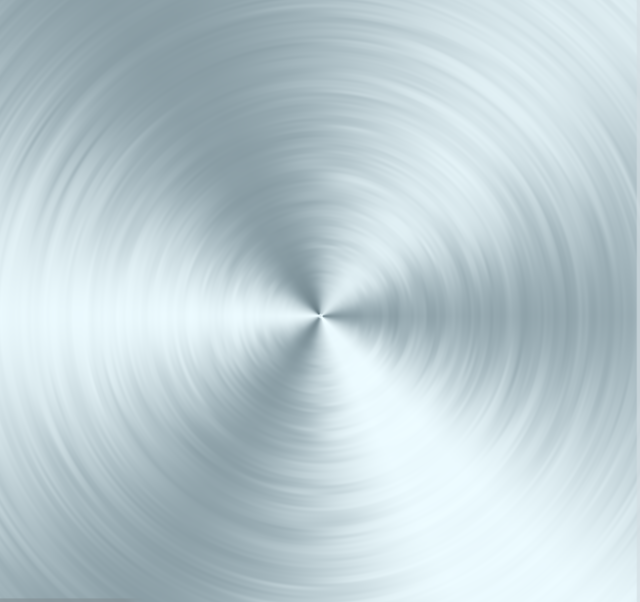
Reproduce this texture procedurally as a WebGL 1 fragment shader.

```glsl
precision highp float;
// Circular brushed steel disc with conical highlights and fine turned grooves.
uniform vec2 u_resolution;

const float TAU = 6.2831853;

float hash(vec2 cell) {
  vec3 q = fract(vec3(cell.xyx) * 0.1031);
  q += dot(q, q.yzx + 33.33);
  return fract((q.x + q.y) * q.z);
}

// Value noise over radius (x) and turn (y), repeating after a whole turn.
float ringNoise(float radius, float turn, float rings, float arcs) {
  vec2 p = vec2(radius * rings, turn * arcs);
  vec2 cell = floor(p);
  vec2 f = fract(p);
  f = f * f * (3.0 - 2.0 * f);
  float next = mod(cell.y + 1.0, arcs);
  cell.y = mod(cell.y, arcs);
  float inner = mix(hash(cell), hash(vec2(cell.x, next)), f.y);
  float outer = mix(hash(cell + vec2(1.0, 0.0)), hash(vec2(cell.x + 1.0, next)), f.y);
  return mix(inner, outer, f.x) - 0.5;
}

// Moves a level towards a target between two angles in degrees.
float sweep(float level, float angle, float from, float to, float target) {
  float t = clamp((angle - from) / (to - from), 0.0, 1.0);
  return mix(level, target, mix(t, t * t * (3.0 - 2.0 * t), 0.7));
}

// Brightness of the conical reflections around the centre.
float coneLight(float angle) {
  float level = 0.59;
  level = sweep(level, angle, 0.0, 45.0, 0.855);
  level = sweep(level, angle, 52.0, 116.0, 0.545);
  level = sweep(level, angle, 124.0, 179.0, 0.91);
  level = sweep(level, angle, 181.0, 236.0, 0.56);
  level = sweep(level, angle, 240.0, 296.0, 0.92);
  return sweep(level, angle, 312.0, 360.0, 0.59);
}

// Layered grooves, from broad bands to hairlines.
float grooves(float radius, float turn) {
  float sum = 0.7 * ringNoise(radius, turn, 38.0, 9.0);
  sum += ringNoise(radius + 3.0, turn, 95.0, 14.0);
  return sum + 0.8 * ringNoise(radius + 7.0, turn, 190.0, 22.0);
}

// Cool steel tint for a given level.
vec3 steel(float level) {
  float cool = smoothstep(0.5, 0.95, level);
  return vec3(level) + mix(vec3(0.0, 0.078, 0.108), vec3(0.0, 0.058, 0.075), cool);
}

void main() {
  vec2 uv = gl_FragCoord.xy / u_resolution;
  float aspect = u_resolution.x / u_resolution.y;
  float pixel = 1.0 / u_resolution.y;
  vec2 p = (uv - vec2(0.501, 0.475)) * vec2(aspect, 1.0);
  float radius = length(p);
  float turn = fract(atan(p.y, p.x + 0.000001) / TAU + 1.0);
  float level = coneLight(turn * 360.0);

  // Grooves show most on the slopes between highlights and shadows.
  float tone = clamp((level - 0.54) / 0.38, 0.0, 1.0);
  float contrast = 0.014 + 0.062 * pow(4.0 * tone * (1.0 - tone), 1.3);
  contrast *= smoothstep(0.0, 0.13, radius);
  level += contrast * grooves(radius, turn);

  // Shadows deepen near the hub, and a tiny spark marks it.
  float hub = exp(-radius * 16.0);
  level -= 0.12 * hub * (1.0 - smoothstep(0.0, 0.55, tone));
  float spokes = 0.5 + 0.5 * cos(TAU * (turn * 5.0 - 0.35));
  level += 0.25 * (spokes - 0.55) * exp(-radius * 130.0);
  level = mix(level, 0.92, 0.85 * (1.0 - smoothstep(0.002, 0.002 + 2.0 * pixel, radius)));
  vec3 color = steel(clamp(level, 0.0, 0.94));

  // Pale right border and a thin grey strip at the lower left.
  float border = smoothstep(0.995 - pixel, 0.995 + pixel, uv.x);
  color = mix(color, vec3(0.83, 0.87, 0.89), 0.65 * border);
  float strip = (1.0 - smoothstep(0.006 - pixel, 0.006 + pixel, uv.y))
              * (1.0 - smoothstep(0.19, 0.23, uv.x));
  color = mix(color, vec3(0.52, 0.57, 0.59), 0.7 * strip);
  gl_FragColor = vec4(clamp(color, 0.0, 1.0), 1.0);
}
```
